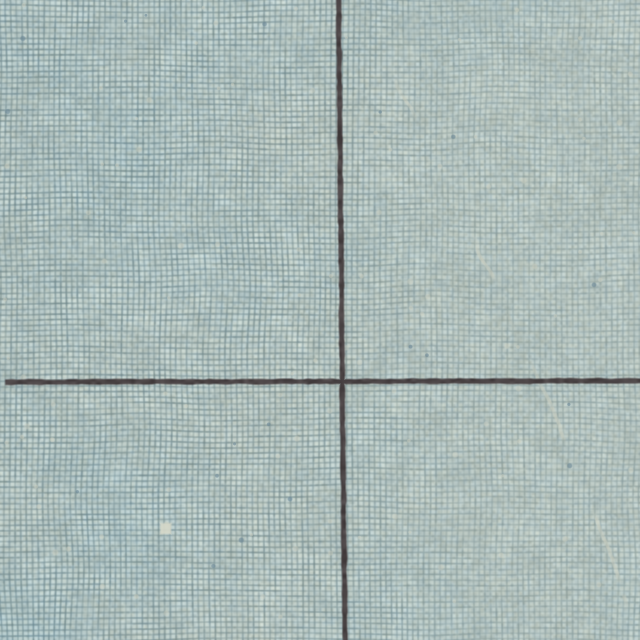
This texture is drawn by a three.js fragment shader. Its source:

```glsl
#define THREADS 116.0
#define WEAVE_DEPTH 0.125
#define GRAIN_DEPTH 0.07
#define LINE_HALF 0.0041
#define LINE_SOFT 0.0022
#define CROSS_Y 0.404
#define LINE_START 0.008
#define PAPER vec3(0.672, 0.732, 0.718)
#define BLUE_TINT vec3(-0.040, -0.010, 0.014)
#define CREAM vec3(0.81, 0.82, 0.76)
#define INK vec3(0.275, 0.245, 0.250)

varying vec2 vUv;

float hash(vec2 p) {
  vec3 q = fract(p.xyx * 0.1031);
  q += dot(q, q.yzx + 33.33);
  return fract((q.x + q.y) * q.z);
}

float noise(vec2 p) {
  vec2 i = floor(p), f = fract(p);
  f = f * f * (3.0 - 2.0 * f);
  float low = mix(hash(i), hash(i + vec2(1.0, 0.0)), f.x);
  float high = mix(hash(i + vec2(0.0, 1.0)), hash(i + 1.0), f.x);
  return mix(low, high, f.y);
}

float fbm(vec2 p) {
  float sum = 0.0, gain = 0.5;
  for (int i = 0; i < 4; i++) {
    sum += gain * noise(p);
    p = p * 2.03 + 17.0;
    gain *= 0.5;
  }
  return sum / 0.9375;
}

// Printed mesh: positive in the open cells, negative on the threads
float weave(vec2 p) {
  vec2 bend = vec2(noise(p * 9.0), noise(p * 9.0 + 40.0)) - 0.5;
  vec2 wave = cos(6.28318 * (p * THREADS + bend * 0.7));
  vec2 thread = 0.5 + 0.5 * wave;
  vec2 wear = 0.6 + 0.8 * vec2(noise(p * vec2(THREADS, 22.0)),
                               noise(p * vec2(22.0, THREADS) + 70.0));
  thread *= thread * wear;
  return 0.62 - thread.x - thread.y + 0.5 * thread.x * thread.y;
}

// Soft specks, one candidate per cell
float specks(vec2 p, float cells, float chance, float radius) {
  vec2 id = floor(p * cells);
  vec2 center = 0.25 + 0.5 * vec2(hash(id + 11.0), hash(id + 57.0));
  float present = step(1.0 - chance, hash(id + 93.0));
  float size = radius * (0.6 + 0.6 * hash(id + 131.0));
  return present * (1.0 - smoothstep(size * 0.4, size, length(fract(p * cells) - center)));
}

// Broken pale scratch running down the right side
float scratch(vec2 p) {
  float t = clamp((0.87 - p.y) / 0.81, 0.0, 1.0);
  float x = 0.62 + 0.36 * t + 0.06 * t * (1.0 - t);
  x += 0.008 * (noise(vec2(p.y * 35.0, 3.0)) - 0.5);
  float body = 1.0 - smoothstep(0.001, 0.005, abs(p.x - x));
  float gaps = smoothstep(0.42, 0.72, noise(vec2(p.y * 24.0, 8.0)));
  float ends = smoothstep(0.04, 0.07, p.y) * (1.0 - smoothstep(0.86, 0.89, p.y));
  return body * gaps * ends * (0.5 + 0.5 * noise(p * 180.0));
}

float inkLine(float d, float along, float seed) {
  float rough = noise(vec2(along * 110.0, seed)) - 0.5;
  float sway = noise(vec2(along * 45.0, seed + 20.0)) - 0.5;
  float halfWidth = LINE_HALF + 0.0012 * rough;
  return 1.0 - smoothstep(halfWidth - LINE_SOFT, halfWidth + LINE_SOFT, abs(d + 0.0011 * sway));
}

void main() {
  vec2 p = vUv;

  // Paper tone: cooler on the left and bottom, mottled throughout
  float mottle = fbm(p * 5.0) - 0.5;
  float patches = fbm(p * 32.0 + 9.0) - 0.5;
  float cool = clamp(0.65 - 0.65 * p.x - 0.2 * p.y - 1.2 * mottle, 0.0, 1.0);
  vec3 color = PAPER + BLUE_TINT * cool + 0.06 * patches + 0.018 * p.x;

  // Mesh and fine grain
  float contrast = mix(1.1, 0.72, smoothstep(0.45, 0.75, p.x));
  float mesh = weave(p) * WEAVE_DEPTH * contrast * (0.85 + 0.7 * patches);
  color += mesh * vec3(1.12, 1.0, 0.9);
  color += GRAIN_DEPTH * (noise(p * 210.0) - 0.5);
  color += 0.025 * (noise(p * 150.0 + 80.0) - 0.5) * vec3(1.0, 0.2, -1.0);

  // Worn flecks, the scratch and one larger chip
  float flecks = specks(p, 40.0, 0.07, 0.22) * 0.45;
  vec2 chip = abs(p - vec2(0.259, 0.174));
  float chipMask = 1.0 - smoothstep(0.006, 0.011, max(chip.x, chip.y));
  color = mix(color, CREAM, max(flecks, scratch(p) * 0.65));
  color = mix(color, CREAM + 0.03, chipMask * 0.9);
  color = mix(color, vec3(0.42, 0.53, 0.59), specks(p + 0.31, 27.0, 0.03, 0.13) * 0.6);

  // Crossed ink lines with a faint halo
  float dx = p.x - mix(0.539, 0.529, p.y);
  float dy = p.y - CROSS_Y - 0.002 * (p.x - 0.5);
  float started = smoothstep(LINE_START - 0.002, LINE_START + 0.002, p.x);
  float ink = max(inkLine(dx, p.y, 5.0), inkLine(dy, p.x, 61.0) * started);
  float halo = max(exp(-abs(dx) * 170.0), exp(-abs(dy) * 170.0) * started);
  color -= 0.035 * halo * vec3(1.0, 0.9, 0.7);
  vec3 inkTone = INK + 0.11 * (noise(p * 130.0 + 30.0) - 0.5);
  color = mix(color, inkTone, ink * 0.96);

  gl_FragColor = vec4(color, 1.0);
}
```
